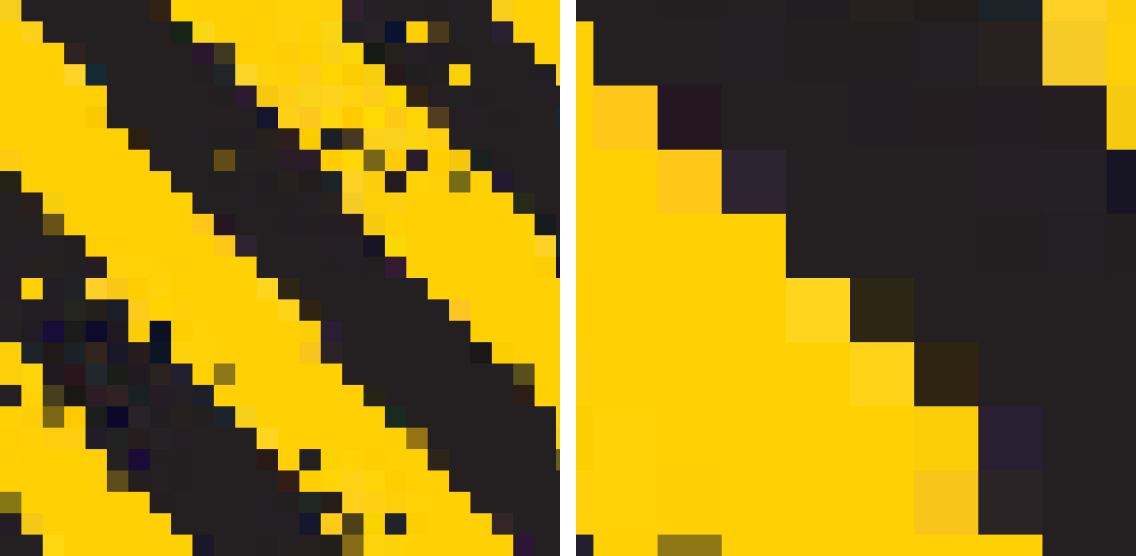
Left: the whole. Right: its middle third, enlarged.
Reproduce this pattern procedurally as a WebGL 2 fragment shader.

```glsl
#version 300 es
precision highp float;
// Pixelated yellow and black hazard stripes, falling to the right, with worn cells.
uniform vec2 u_resolution;
out vec4 fragColor;

const vec3 YELLOW = vec3(1.0, 0.815, 0.012);
const vec3 BLACK = vec3(0.14, 0.122, 0.13);

vec3 hash3(vec2 p) {
    vec3 q = fract(vec3(p.xyx) * vec3(0.1031, 0.1030, 0.0973));
    q += dot(q, q.yxz + 33.33);
    return fract((q.xxy + q.yzz) * q.zyx);
}

// Soft round patch of damage, measured in cells
float patchAt(vec2 cell, vec2 center, float radius) {
    vec2 d = (cell - center) / radius;
    return exp(-dot(d, d));
}

vec3 cellColor(vec2 cell) {
    // Stripe phase: 161 units per period, 11 per column, -10 per row
    float phase = mod(11.0 * cell.x - 10.0 * cell.y - 4.5, 161.0);
    bool dark = phase < 81.0;
    float edge = min(min(phase, 161.0 - phase), abs(phase - 81.0)) / 11.0;
    float nearEdge = 1.0 - step(1.0, edge);

    float wear = patchAt(cell, vec2(16.0, 5.0), 3.8)
               + patchAt(cell, vec2(4.0, 16.5), 3.6)
               + 0.7 * patchAt(cell, vec2(16.0, 23.5), 2.5);
    vec3 pick = hash3(cell + 7.0);
    vec3 tint = hash3(cell + 61.0) - 0.5;

    // A few cells swap sides inside the damaged patches
    if (pick.x < 0.15 * wear) dark = !dark;

    // Slight tints along edges and in the patches
    float amount = max(wear, nearEdge * step(0.45, pick.y));
    vec3 color = dark
        ? BLACK + amount * tint * vec3(0.13, 0.09, 0.15)
        : YELLOW + amount * (tint * vec3(0.06, 0.08, 0.2) + vec3(-0.01, 0.0, 0.05));

    // Brown and olive half-tones, then navy specks
    if (pick.z < 0.07 * nearEdge + 0.06 * wear)
        color = mix(BLACK, YELLOW, 0.12 + 0.42 * pick.y) + tint * vec3(0.06, 0.04, 0.05);
    else if (dark && pick.z > 1.0 - 0.05 * nearEdge - 0.08 * wear)
        color = vec3(0.07, 0.06, 0.18) + tint * 0.08;
    return clamp(color, 0.0, 1.0);
}

void main() {
    // 26 square cells down the canvas, rows counted from the top
    float scale = 26.0 / u_resolution.y;
    vec2 p = vec2(gl_FragCoord.x, u_resolution.y - gl_FragCoord.y) * scale - 0.5;
    vec2 base = floor(p);

    // Blend neighbours over one pixel at each cell border
    vec2 f = clamp((p - base - 0.5) / scale + 0.5, 0.0, 1.0);
    vec3 top = mix(cellColor(base), cellColor(base + vec2(1.0, 0.0)), f.x);
    vec3 bottom = mix(cellColor(base + vec2(0.0, 1.0)), cellColor(base + 1.0), f.x);
    fragColor = vec4(mix(top, bottom, f.y), 1.0);
}
```
